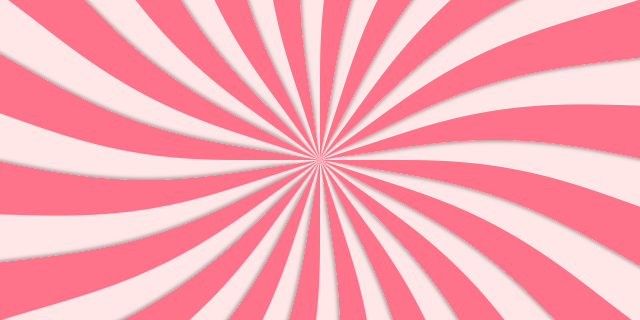
A WebGL 2 fragment shader for this background:

```glsl
#version 300 es
precision highp float;
// Twirled sunburst of pink rays over cream, each casting a soft shadow on one side.

uniform vec2 u_resolution;
out vec4 outColor;

const float TAU = 6.28318531;
const vec3 PINK = vec3(0.995, 0.451, 0.541);
const vec3 CREAM = vec3(1.0, 0.906, 0.906);

const float RAY_COUNT = 20.0;
const float PINK_SHARE = 0.53;         // part of each period that is pink
const float TWIST = 0.1745;            // largest bend, in radians
const float TWIST_START = 0.26;        // radii, in canvas heights
const float TWIST_END = 1.276;
const float SHADOW_WIDTH = 0.009;
const float SHADOW_TAPER = 0.06;       // width limit per unit of radius
const float SHADOW_STRENGTH = 0.23;

void main() {
    // Centred coordinates, one unit per canvas height
    vec2 p = (gl_FragCoord.xy - 0.5 * u_resolution) / u_resolution.y;
    float pixel = 1.0 / u_resolution.y;
    float radius = length(p);

    // Clockwise position within one period, after the twist
    float bend = TWIST * smoothstep(TWIST_START, TWIST_END, radius);
    float angle = atan(p.y, p.x) + bend;
    float phase = fract(-angle * RAY_COUNT / TAU);
    float periodLength = radius * TAU / RAY_COUNT;

    // Signed arc distance to the pink ray, negative inside
    float halfShare = 0.5 * PINK_SHARE;
    float fromMiddle = abs(fract(phase - halfShare + 0.5) - 0.5);
    float rayDistance = (fromMiddle - halfShare) * periodLength;
    float ray = clamp(0.5 - rayDistance / pixel, 0.0, 1.0);

    // Shadow past the clockwise edge, narrowing toward the centre
    float pastEdge = max(phase - PINK_SHARE, 0.0) * periodLength;
    float width = max(min(SHADOW_WIDTH, SHADOW_TAPER * radius), 0.0001);
    float falloff = pastEdge / width;
    float shadow = SHADOW_STRENGTH * exp(-falloff * falloff);
    shadow *= step(PINK_SHARE, phase) * smoothstep(0.0, 0.12, radius);

    vec3 color = mix(CREAM * (1.0 - shadow), PINK, ray);
    outColor = vec4(color, 1.0);
}
```
